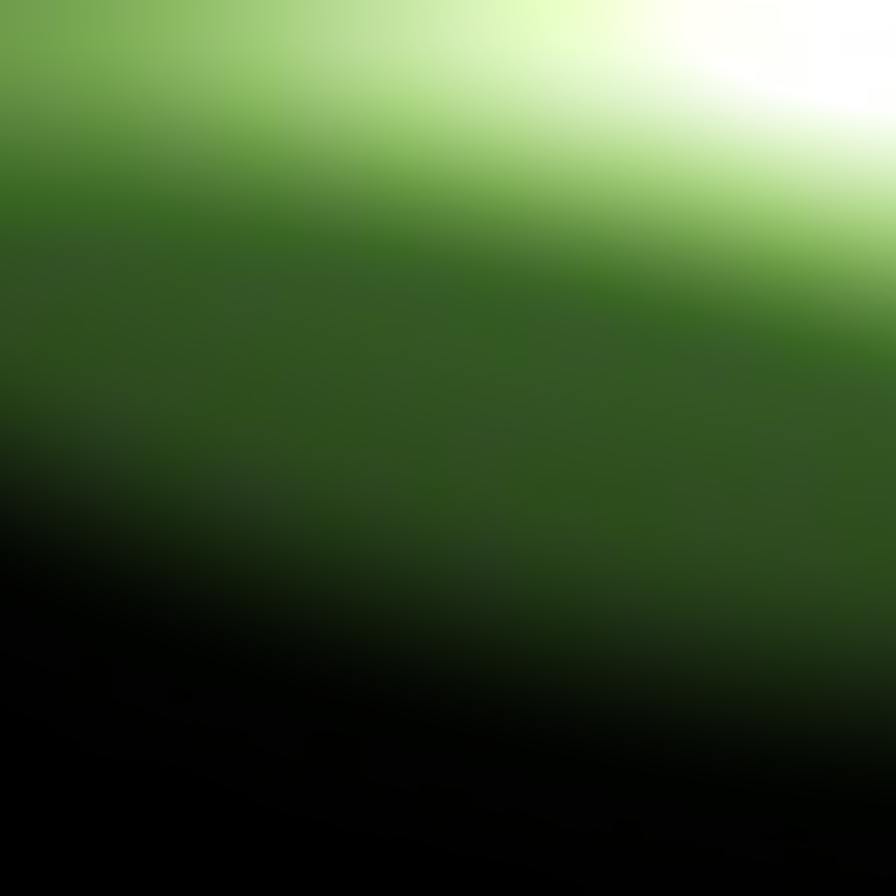
Reproduce this background procedurally as a WebGL 2 fragment shader.

```glsl
#version 300 es
precision highp float;
// A soft blurred backdrop: white light at the upper right fades through
// leaf green into black below. Two curved smooth edges, one for the glow and
// one for the shadow, drive a ramp of greens; faint square cells vary the tint.

uniform vec2 u_resolution;
out vec4 fragColor;

vec2 randomGradient(vec2 cell) {
    float angle = 6.2832 * fract(sin(dot(cell, vec2(127.1, 311.7))) * 43758.5);
    return vec2(cos(angle), sin(angle));
}

float gradientNoise(vec2 p) {
    vec2 i = floor(p), f = fract(p);
    vec2 w = f * f * (3.0 - 2.0 * f);
    float a = dot(randomGradient(i), f);
    float b = dot(randomGradient(i + vec2(1, 0)), f - vec2(1, 0));
    float c = dot(randomGradient(i + vec2(0, 1)), f - vec2(0, 1));
    float d = dot(randomGradient(i + vec2(1, 1)), f - vec2(1, 1));
    return mix(mix(a, b, w.x), mix(c, d, w.x), w.y);
}

// Strength of the light, where depth is measured down from the top edge
float glowAmount(float x, float depth) {
    float peak = 0.28 + 0.74 * smoothstep(-0.1, 0.9, x)
               + 0.11 * smoothstep(0.7, 1.0, x);
    float reach = 0.29 + 0.06 * x + 0.12 * x * x;
    return peak * (1.0 - smoothstep(0.03, reach, depth));
}

// Ramp from the unlit green up to white, bowed toward lime on the way
vec3 glowColor(vec3 unlit, float glow) {
    vec3 moss = vec3(0.23, 0.40, 0.145);
    vec3 leaf = vec3(0.43, 0.61, 0.29);
    vec3 color = mix(unlit, moss, clamp(glow / 0.06, 0.0, 1.0));
    color = mix(color, leaf, clamp((glow - 0.06) / 0.24, 0.0, 1.0));
    float bright = clamp((glow - 0.3) / 0.7, 0.0, 1.0);
    return mix(color, vec3(1.0), bright)
         + vec3(0.06, 0.27, -0.21) * bright * (1.0 - bright);
}

void main() {
    vec2 uv = gl_FragCoord.xy / u_resolution;
    float depth = 1.0 - uv.y;

    // Shadow edge sinks toward the right in a shallow curve
    float shadowEdge = 0.51 + 0.41 * uv.x - 0.16 * uv.x * uv.x;
    float below = depth - shadowEdge;

    // Green band, slightly duller as it nears the shadow
    vec3 band = mix(vec3(0.20, 0.335, 0.14), vec3(0.165, 0.27, 0.11),
                    smoothstep(-0.38, -0.08, below));
    float lit = 1.0 - smoothstep(-0.15, 0.15, below);
    float haze = 1.0 - smoothstep(0.0, 0.35, below);
    vec3 ground = band * lit + vec3(0.009, 0.019, 0.006) * haze;
    vec3 color = glowColor(ground, glowAmount(uv.x, depth));

    // Warm lime patch along the top
    vec2 fromPatch = (vec2(uv.x, depth) - vec2(0.65, 0.0)) / vec2(0.15, 0.08);
    color += vec3(0.01, 0.03, -0.06) * exp(-dot(fromPatch, fromPatch));

    // Square cells with soft borders, each with its own slight tint
    vec2 grid = uv * 32.0;
    vec2 cell = floor(grid) + smoothstep(0.85, 1.0, fract(grid));
    float tint = gradientNoise(cell * 0.37 + 4.3);
    color += vec3(0.012, -0.008, 0.03) * tint * (0.15 + 0.85 * lit);

    fragColor = vec4(clamp(color, 0.0, 1.0), 1.0);
}
```
